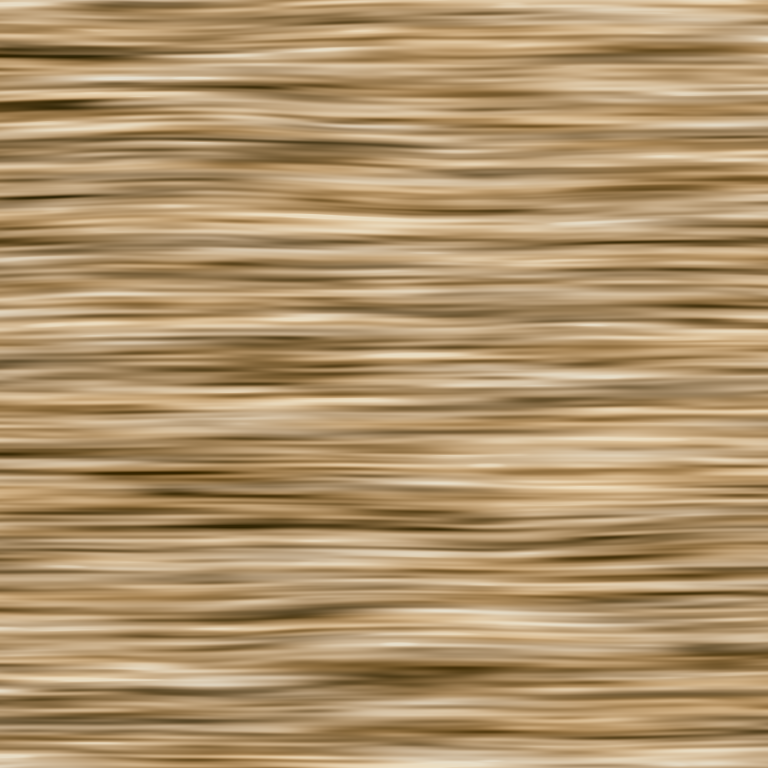
This texture is drawn by a Shadertoy shader. Its source:

```glsl
float hash(vec2 p)
{
    vec3 q = fract(p.xyx * 0.1031);
    q += dot(q, q.yzx + 33.33);
    return fract((q.x + q.y) * q.z);
}

// Smooth random value along one fibre row, each row shifted sideways
float fibre(float x, float row)
{
    x += 37.0 * hash(vec2(row, 91.7));
    float cell = floor(x);
    float blend = smoothstep(0.0, 1.0, x - cell);
    return mix(hash(vec2(cell, row)), hash(vec2(cell + 1.0, row)), blend);
}

// Streaked noise centred on zero; frequency sets streak length and thickness
float streaks(vec2 uv, vec2 frequency, float seed)
{
    vec2 p = uv * frequency + vec2(0.0, seed);
    float row = floor(p.y);
    float blend = smoothstep(0.0, 1.0, p.y - row);
    return mix(fibre(p.x, row), fibre(p.x, row + 1.0), blend) - 0.5;
}

void mainImage(out vec4 fragColor, in vec2 fragCoord)
{
    vec2 uv = fragCoord / iResolution.y;

    // Gentle drift so that fibres tilt and cross a little
    uv.y += 0.013 * streaks(uv, vec2(3.0, 9.0), 11.3);
    uv.y += 0.003 * streaks(uv, vec2(7.0, 32.0), 57.1);

    // Broad bands, main fibres, fine threads
    float tone = 0.8 * streaks(uv, vec2(2.0, 15.0), 103.2);
    tone += 1.7 * streaks(uv, vec2(3.5, 52.0), 211.6);
    tone += 3.1 * streaks(uv, vec2(5.0, 122.0), 407.4);
    tone += 2.7 * streaks(uv, vec2(6.5, 225.0), 809.8);
    tone += 1.2 * streaks(uv, vec2(15.0, 190.0), 1301.5);

    // Short pale glints on the lighter fibres
    float glint = smoothstep(0.22, 0.48, streaks(uv, vec2(13.0, 150.0), 1709.3));
    tone += 0.7 * glint * smoothstep(0.3, 1.6, tone);
    tone = clamp(tone, -3.2, 2.6);

    // Straw ramp from dark umber to cream
    vec3 color = vec3(0.708, 0.59, 0.43)
               + tone * vec3(0.115, 0.121, 0.131)
               - tone * tone * vec3(0.0145, 0.006, 0.0);

    // Fibres lean towards amber or grey
    float warmth = streaks(uv, vec2(4.0, 85.0), 2203.7);
    color += warmth * vec3(0.035, -0.01, -0.07);

    fragColor = vec4(clamp(color, 0.0, 1.0), 1.0);
}
```
